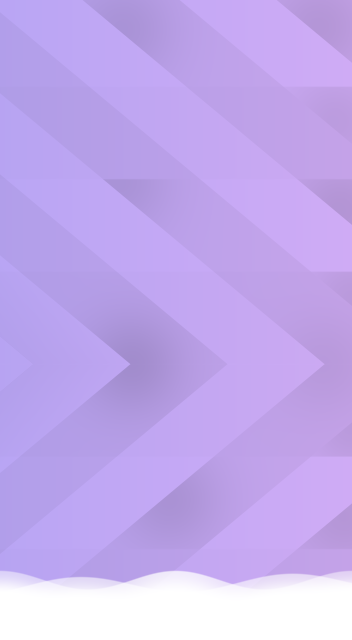
Reproduce this background procedurally as a Shadertoy shader.

```glsl
// Lilac backdrop of nested chevrons cut into horizontal rows, with soft
// shadows under some cells and translucent white waves along the foot.
// Chevrons are stripes of x plus sheared distance from a horizontal axis.

#define AXIS_Y 0.431
#define FIRST_TIP 0.0521
#define PITCH 0.1517
#define ROW_HEIGHT 0.1445
#define SHEAR 1.198
#define BAND_SHADE 0.042
#define ROW_SHADE 0.011
#define SHADOW_RADIUS 0.078
#define LEFT_COLOR vec3(0.725, 0.648, 0.958)
#define RIGHT_COLOR vec3(0.812, 0.672, 0.960)

const float TAU = 6.2831853;

// Shadow centres (xy) and strengths (z); each stays within its own cell
const vec3 SHADOWS[11] = vec3[11](
    vec3(0.208, 0.431, 0.11), vec3(0.189, 0.716, 0.08),
    vec3(0.267, 0.219, 0.09), vec3(0.195, 0.954, 0.08),
    vec3(0.501, 0.958, 0.08), vec3(0.527, 0.810, 0.08),
    vec3(0.534, 0.672, 0.09), vec3(0.552, 0.534, 0.09),
    vec3(0.552, 0.333, 0.09), vec3(0.510, 0.431, 0.05),
    vec3(0.540, 0.193, 0.08));

// x: chevron number, y: row number counted away from the axis
vec2 cellCoord(vec2 p) {
    float rise = abs(p.y - AXIS_Y);
    return vec2((p.x + rise * SHEAR - FIRST_TIP) / PITCH, rise / ROW_HEIGHT);
}

// Smooth square wave: 1 in odd cells, 0 in even cells
float oddStripe(float u, float blur) {
    float d = 0.5 - abs(mod(u - 0.5, 2.0) - 1.0);
    return smoothstep(-blur, blur, d);
}

// Soft mask of the unit cell starting at the integer corner
float cellMask(vec2 u, vec2 corner, vec2 blur) {
    vec2 low = smoothstep(-blur, blur, u - corner);
    vec2 high = 1.0 - smoothstep(-blur, blur, u - corner - 1.0);
    if (corner.y < 0.5) low.y = 1.0;  // the first row spans the axis
    return low.x * low.y * high.x * high.y;
}

float chevronShade(vec2 p, float pixel) {
    vec2 cell = cellCoord(p);
    vec2 blur = pixel / vec2(PITCH, ROW_HEIGHT);

    float dark = oddStripe(cell.x, blur.x);
    dark += 0.6 * clamp(1.0 - cell.x, 0.0, 1.0);
    dark *= smoothstep(-blur.x, blur.x, cell.x);
    float shade = BAND_SHADE * dark;
    shade += ROW_SHADE * (1.0 - oddStripe(cell.y, blur.y));

    for (int i = 0; i < SHADOWS.length(); i++) {
        vec2 centre = SHADOWS[i].xy;
        vec2 offset = (p - centre) / SHADOW_RADIUS;
        float glow = SHADOWS[i].z * exp(-dot(offset, offset));
        shade += glow * cellMask(cell, floor(cellCoord(centre)), blur);
    }
    return shade;
}

// Opacity of a wave that grows from its crest to solid white below
float waveOpacity(float y, float crest, float crestOpacity, float pixel) {
    float depth = crest - y;
    float edge = smoothstep(-pixel, pixel, depth);
    return edge * mix(crestOpacity, 1.0, smoothstep(0.0, 0.036, depth));
}

void mainImage(out vec4 fragColor, in vec2 fragCoord) {
    vec2 p = fragCoord / iResolution.y;
    float across = fragCoord.x / iResolution.x;
    float pixel = 1.0 / iResolution.y;

    // Chevrons over the horizontal gradient
    vec3 color = mix(LEFT_COLOR, RIGHT_COLOR, across);
    color *= 1.0 - chevronShade(p, pixel);

    // Two overlapping waves
    float backCrest = 0.0935 + 0.0145 * cos(TAU * across * 2.0);
    float frontCrest = 0.0835 + 0.0085 * across
                     + 0.013 * cos(TAU * (across - 0.224) / 0.602);
    float middle = (across - 0.495) / 0.21;
    float backOpacity = 0.5 + 0.28 * exp(-middle * middle);
    float back = waveOpacity(p.y, backCrest, backOpacity, pixel);
    float front = waveOpacity(p.y, frontCrest, 0.6, pixel);
    color = mix(color, vec3(1.0), 1.0 - (1.0 - back) * (1.0 - front));

    fragColor = vec4(color, 1.0);
}
```
